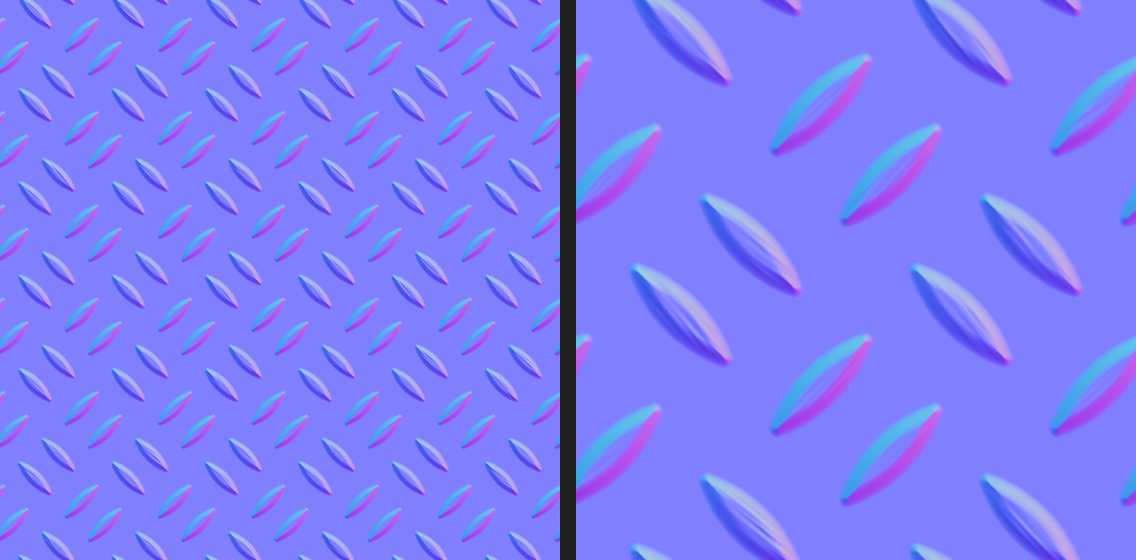
Left, the full canvas; right, a detail of the centre.
Write a three.js fragment shader that draws this texture map.

```glsl
varying vec2 vUv;

const float REPEATS = 6.0;
const float LUGS_PER_CELL = 4.0;

vec2 hash2(vec2 p) {
  vec2 q = vec2(dot(p, vec2(127.1, 311.7)), dot(p, vec2(269.5, 183.3)));
  return fract(sin(q) * 4375.85);
}

float gradientAt(vec2 corner, vec2 offset) {
  return dot(hash2(corner) * 2.0 - 1.0, offset);
}

float gradientNoise(vec2 p) {
  vec2 i = floor(p);
  vec2 f = p - i;
  vec2 u = f * f * f * (f * (f * 6.0 - 15.0) + 10.0);
  vec2 e = vec2(1.0, 0.0);
  float low = mix(gradientAt(i, f), gradientAt(i + e.xy, f - e.xy), u.x);
  float high = mix(gradientAt(i + e.yx, f - e.yx), gradientAt(i + e.xx, f - e.xx), u.x);
  return mix(low, high, u.y);
}

// Signed distance to a pointed lens lying along x
float lensDistance(vec2 p, float halfLength, float halfWidth) {
  p = abs(p);
  float radius = (halfLength * halfLength + halfWidth * halfWidth) / (2.0 * halfWidth);
  float drop = radius - halfWidth;
  bool pastTip = (p.x - halfLength) * drop > p.y * halfLength;
  return pastTip ? length(p - vec2(halfLength, 0.0))
                 : length(p + vec2(0.0, drop)) - radius;
}

// Fine lines running nearly lengthwise, different on every lug
float scratches(vec2 p, vec2 seed) {
  vec2 random = hash2(seed);
  float skew = (random.x - 0.5) * 0.3;
  vec2 shift = floor(random * 90.0);
  float lines = gradientNoise(vec2(p.x * 3.0, (p.y + p.x * skew) * 52.0) + shift);
  float patches = gradientNoise(p * vec2(5.0, 11.0) + shift.yx);
  return lines * smoothstep(-0.4, 0.3, patches);
}

float lugHeight(vec2 p, vec2 seed, float scratchDepth) {
  float inset = 0.03 - lensDistance(p, 0.22, 0.05);
  float bevel = smoothstep(-0.003, 0.06, inset);
  float worn = smoothstep(0.012, 0.05, inset);
  return 0.03 * bevel + scratchDepth * worn * scratches(p, seed);
}

// Staggered pairs of lugs, alternating between the two diagonals
float plateHeight(vec2 p) {
  float height = 0.0;
  for (float k = 0.0; k < LUGS_PER_CELL; k++) {
    float rise = 0.5 * k - 0.25 * floor(k * 0.5);
    vec2 center = vec2((k + 0.5) / LUGS_PER_CELL, fract(0.375 + rise));
    float slant = abs(k - 1.5) > 1.0 ? 1.0 : -1.0;
    vec2 q = p - center;
    vec2 cell = floor(q + 0.5);
    q -= cell;
    vec2 along = vec2(1.0, slant) * 0.7071;
    vec2 across = vec2(-slant, 1.0) * 0.7071;
    vec2 local = vec2(dot(q, along), dot(q, across));
    vec2 seed = mod(cell, REPEATS) + vec2(k * 7.0, k * 13.0);
    float scratchDepth = slant > 0.0 ? 0.005 : 0.008;
    height += lugHeight(local, seed, scratchDepth);
  }
  return height;
}

vec3 surfaceNormal(vec2 p, float stepSize) {
  vec2 e = vec2(stepSize, 0.0);
  float dx = plateHeight(p + e.xy) - plateHeight(p - e.xy);
  float dy = plateHeight(p + e.yx) - plateHeight(p - e.yx);
  return normalize(vec3(-dx, -dy, 2.0 * stepSize));
}

void main() {
  vec3 normal = surfaceNormal(vUv * REPEATS, 0.005);
  gl_FragColor = vec4(normal * 0.5 + 0.5, 1.0);
}
```
